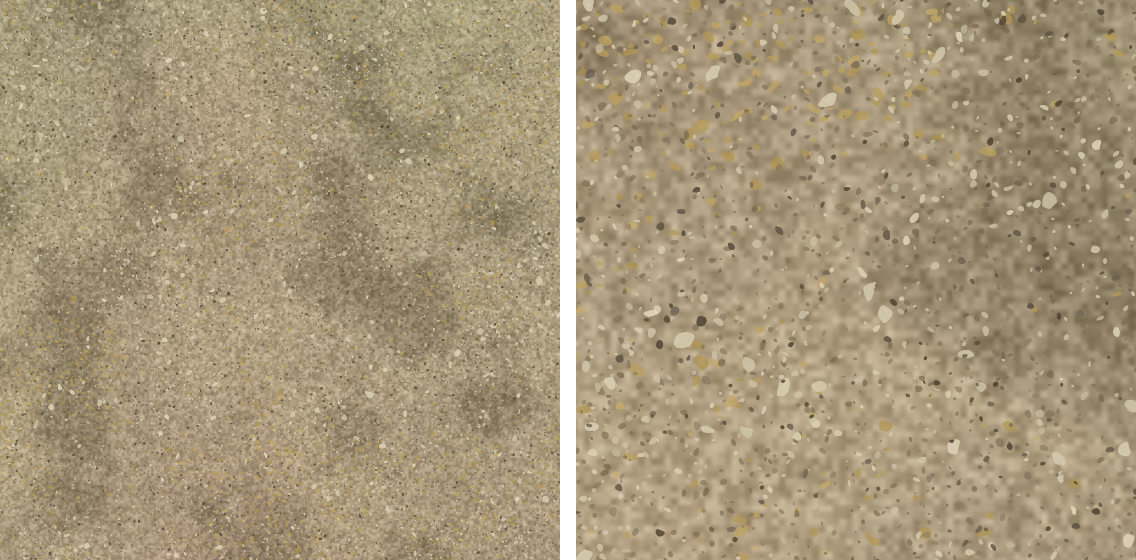
Left, the full canvas; right, a detail of the centre.
Reproduce this texture procedurally as a WebGL 1 fragment shader.

```glsl
precision highp float;

// Weathered sandy stone: a mottled tan ground with soft brown stains and fine grit,
// strewn with ochre flecks, brown grains, pale chips and small dark pits.
// Ground is layered value noise; grains are jittered ellipses, one per grid cell.

#define STAIN_SCALE 8.0
#define STAIN_DEPTH 0.17
#define GRIT_SCALE 250.0
#define GRIT_CONTRAST 0.27
#define HUE_DRIFT 0.035
#define OCHRE_DENSITY 0.60
#define BROWN_DENSITY 0.28
#define CHIP_DENSITY 0.22
#define PIT_DENSITY 0.15
#define EDGE_WARP 0.0022

uniform vec2 u_resolution;

const vec3 GROUND = vec3(0.665, 0.610, 0.490);
const vec3 OCHRE = vec3(0.735, 0.625, 0.345);
const vec3 BROWN = vec3(0.490, 0.430, 0.335);
const vec3 CHIP = vec3(0.830, 0.785, 0.675);
const vec3 PIT = vec3(0.300, 0.250, 0.185);

vec3 hash3(vec2 p) {
  vec3 q = fract(p.xyx * vec3(0.1031, 0.1030, 0.0973));
  q += dot(q, q.yxz + 33.33);
  return fract((q.xxy + q.yzz) * q.zyx);
}

float noise(vec2 p) {
  vec2 cell = floor(p);
  vec2 f = fract(p);
  f = f * f * (3.0 - 2.0 * f);
  float low = mix(hash3(cell).x, hash3(cell + vec2(1.0, 0.0)).x, f.x);
  float high = mix(hash3(cell + vec2(0.0, 1.0)).x, hash3(cell + 1.0).x, f.x);
  return mix(low, high, f.y);
}

float fbm(vec2 p) {
  float sum = 0.0;
  float weight = 0.5;
  for (int octave = 0; octave < 5; octave++) {
    sum += weight * noise(p);
    p = mat2(1.6, 1.2, -1.2, 1.6) * p + 19.7;
    weight *= 0.5;
  }
  return sum / 0.97;
}

// Scattered ellipses: x is coverage, y a random tone for the covering grain.
// The radius range is in cells; stretch flattens grains, turn limits their angle.
vec2 grains(vec2 uv, float cells, float density, vec2 radius,
            float stretch, float turn, float seed) {
  vec2 p = uv * cells;
  vec2 home = floor(p);
  float soft = 0.6 * cells / min(u_resolution.x, u_resolution.y);
  vec2 result = vec2(0.0);
  for (int y = -1; y <= 1; y++) {
    for (int x = -1; x <= 1; x++) {
      vec2 cell = home + vec2(float(x), float(y));
      vec3 place = hash3(cell + seed);
      vec3 form = hash3(cell + seed + 57.0);
      vec2 d = p - cell - 0.1 - 0.8 * place.xy;
      float angle = (form.x - 0.5) * turn;
      float c = cos(angle);
      float s = sin(angle);
      d = vec2(c * d.x + s * d.y, c * d.y - s * d.x);
      d.y *= mix(1.0, stretch, form.z);
      float size = mix(radius.x, radius.y, form.y * form.y);
      float cover = 1.0 - smoothstep(-soft, soft, length(d) - size);
      cover *= step(place.z, density);
      if (cover > result.x) result = vec2(cover, fract(form.z * 7.0 + place.x));
    }
  }
  return result;
}

void main() {
  vec2 uv = gl_FragCoord.xy / min(u_resolution.x, u_resolution.y);

  // Ground: broad hue drift, cloudy tone and ragged stains
  float cloud = fbm(uv * 5.0 + 3.0);
  float stain = smoothstep(0.50, 0.74, fbm(uv * STAIN_SCALE + 41.0));
  float drift = noise(uv * 2.6 + 11.0) - 0.3 - 0.4 * uv.y;
  vec3 color = GROUND * (0.92 + 0.18 * cloud);
  color += HUE_DRIFT * drift * vec3(1.0, -0.4, 0.3);
  color *= 1.0 - STAIN_DEPTH * stain * vec3(0.95, 1.0, 1.08);

  // Grit: two sizes of fine noise
  float grit = 0.6 * noise(uv * GRIT_SCALE) + 0.4 * noise(uv * GRIT_SCALE * 0.47 + 71.0);
  color += GRIT_CONTRAST * (grit - 0.5);

  // Grains, their outlines roughened by a small warp
  vec2 wobble = vec2(noise(uv * 210.0 + 5.0), noise(uv * 210.0 + 93.0)) - 0.5;
  vec2 q = uv + EDGE_WARP * wobble;
  float ochrePatch = smoothstep(0.47, 0.70, fbm(uv * 6.0 + 83.0));
  float chipPatch = mix(0.5, 1.5, smoothstep(0.35, 0.65, fbm(uv * 9.0 + 127.0)));

  vec2 ochre = grains(q, 105.0, OCHRE_DENSITY * (0.08 + ochrePatch), vec2(0.18, 0.50), 2.2, 1.6, 7.0);
  color = mix(color, OCHRE + 0.12 * (ochre.y - 0.5), 0.68 * ochre.x);

  vec2 brown = grains(q, 165.0, BROWN_DENSITY, vec2(0.14, 0.42), 1.6, 6.28, 23.0);
  color = mix(color, BROWN + 0.12 * (brown.y - 0.5), 0.65 * brown.x);

  vec2 fine = grains(q, 150.0, CHIP_DENSITY * chipPatch, vec2(0.14, 0.42), 1.7, 6.28, 131.0);
  color = mix(color, CHIP + 0.12 * (fine.y - 0.6), 0.8 * fine.x);

  vec2 coarse = grains(q, 72.0, 0.5 * CHIP_DENSITY * chipPatch, vec2(0.16, 0.46), 2.2, 6.28, 211.0);
  color = mix(color, CHIP + 0.10 * (coarse.y - 0.4), 0.88 * coarse.x);

  vec2 pit = grains(q, 118.0, PIT_DENSITY, vec2(0.13, 0.34), 1.5, 3.0, 307.0);
  color = mix(color, PIT + 0.16 * pit.y, 0.85 * pit.x);

  gl_FragColor = vec4(clamp(color, 0.0, 1.0), 1.0);
}
```
